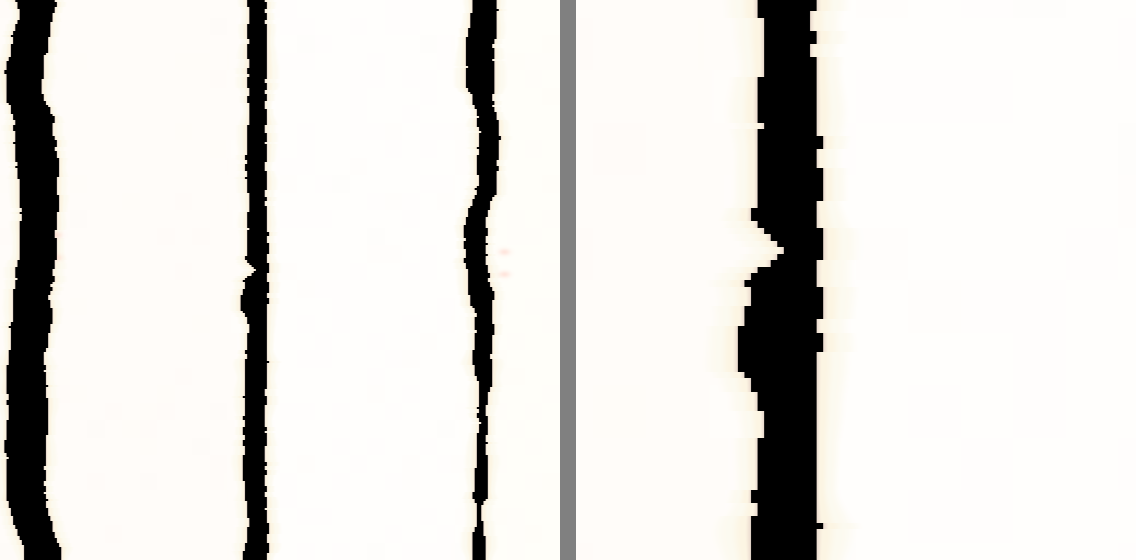
Left, the full canvas; right, a detail of the centre.
This pattern is drawn by a Shadertoy shader. Its source:

```glsl
const int STRIPES = 3;
const float FIRST_X = 0.058;
const float SPACING = 0.4;
const float STEP = 1.0 / 256.0;             // size of the ragged edge steps

// One component per stripe, left to right
const vec3 HALF_WIDTH = vec3(0.034, 0.0185, 0.0165);
const vec3 TAPER = vec3(0.0, -0.002, 0.014); // extra half width, bottom to top
const vec3 WOBBLE = vec3(0.032, 0.003, 0.030);
const vec3 ROUGH_LEFT = vec3(0.010, 0.008, 0.014);
const vec3 ROUGH_RIGHT = vec3(0.010, 0.004, 0.014);
const float MIN_HALF = 0.002;
const float GRAIN = 0.005;

// Knot and notch on the left edge of the middle stripe
const float KNOT_Y = 0.457;
const float NOTCH_Y = 0.517;

const vec3 INK = vec3(0.0);
const vec3 FRINGE = vec3(0.93, 0.87, 0.82);
const vec3 CREAM = vec3(0.99, 0.96, 0.89);
const vec3 PALE = vec3(0.99, 0.98, 0.94);
const vec3 PAPER_LEFT = vec3(1.0, 0.988, 0.976);
const vec3 PAPER_MID = vec3(1.0, 0.995, 0.988);
const vec3 PAPER_RIGHT = vec3(1.0, 0.995, 0.976);
const vec3 SPECK = vec3(1.0, 0.86, 0.82);
const int SPECKS = 4;

float hash(vec2 p) {
    return fract(sin(dot(p, vec2(12.9898, 78.233))) * 43758.5453);
}

// Smooth 1D noise in -0.5..0.5, one track per seed
float noise(float t, float seed) {
    float i = floor(t), f = fract(t);
    f = f * f * (3.0 - 2.0 * f);
    return mix(hash(vec2(i, seed)), hash(vec2(i + 1.0, seed)), f) - 0.5;
}

float bump(float y, float center, float width) {
    float t = (y - center) / width;
    return exp(-t * t);
}

float raggedness(float y, float seed, float amount) {
    return amount * (noise(y * 14.0, seed) + 0.6 * noise(y * 34.0, seed + 0.3))
         + GRAIN * noise(y * 110.0, seed + 0.7);
}

// Horizontal signed distance to a stripe, negative inside
float stripe(vec2 p, int i) {
    float y = (floor(p.y / STEP) + 0.5) * STEP;
    float seed = float(i) * 5.0 + 2.0;
    float center = FIRST_X + SPACING * float(i) + WOBBLE[i] * noise(y * 7.0, seed);
    float halfWidth = HALF_WIDTH[i] + TAPER[i] * (y - 0.5);
    float toLeft = halfWidth + raggedness(y, seed + 1.0, ROUGH_LEFT[i]);
    float toRight = halfWidth + raggedness(y, seed + 2.0, ROUGH_RIGHT[i]);
    if (i == 1) {
        toLeft += 0.015 * bump(y, KNOT_Y, 0.026) - 0.018 * bump(y, NOTCH_Y, 0.012);
    }
    float left = round((center - max(toLeft, MIN_HALF)) / STEP) * STEP;
    float right = round((center + max(toRight, MIN_HALF)) / STEP) * STEP;
    return max(left - p.x, p.x - right);
}

// Paper tinted by column, with faint blocky mottling
vec3 paper(vec2 p) {
    vec3 color = mix(PAPER_LEFT, PAPER_MID, smoothstep(0.40, 0.50, p.x));
    color = mix(color, PAPER_RIGHT, smoothstep(0.80, 0.88, p.x));
    return color + 0.004 * (hash(floor(p * 32.0)) - 0.5);
}

void mainImage(out vec4 fragColor, in vec2 fragCoord) {
    vec2 p = fragCoord / iResolution.xy;
    float aa = 0.7 / iResolution.x;

    float d = 1.0;
    for (int i = 0; i < STRIPES; i++) d = min(d, stripe(p, i));

    // Stained fringe fading into the paper
    float spread = 1.0 + 0.6 * noise(p.y * 40.0, 31.0);
    float fade = d / spread;
    vec3 color = mix(FRINGE, CREAM, smoothstep(0.0, 0.003, fade));
    color = mix(color, PALE, smoothstep(0.004, 0.010, fade));
    color = mix(color, paper(p), smoothstep(0.011, 0.020, fade));

    // Small stains to the right of the outer stripes
    for (int i = 0; i < SPECKS; i++) {
        float k = float(i);
        float x = FIRST_X + 2.0 * SPACING * mod(k, 2.0) + 0.043;
        float y = 0.54 + 0.02 * k - 0.05 * mod(k, 2.0);
        vec2 offset = (p - vec2(x, y)) / vec2(0.010, 0.006);
        color = mix(color, SPECK, 0.7 * exp(-dot(offset, offset)));
    }

    color = mix(INK, color, smoothstep(-aa, aa, d));
    fragColor = vec4(clamp(color, 0.0, 1.0), 1.0);
}
```
